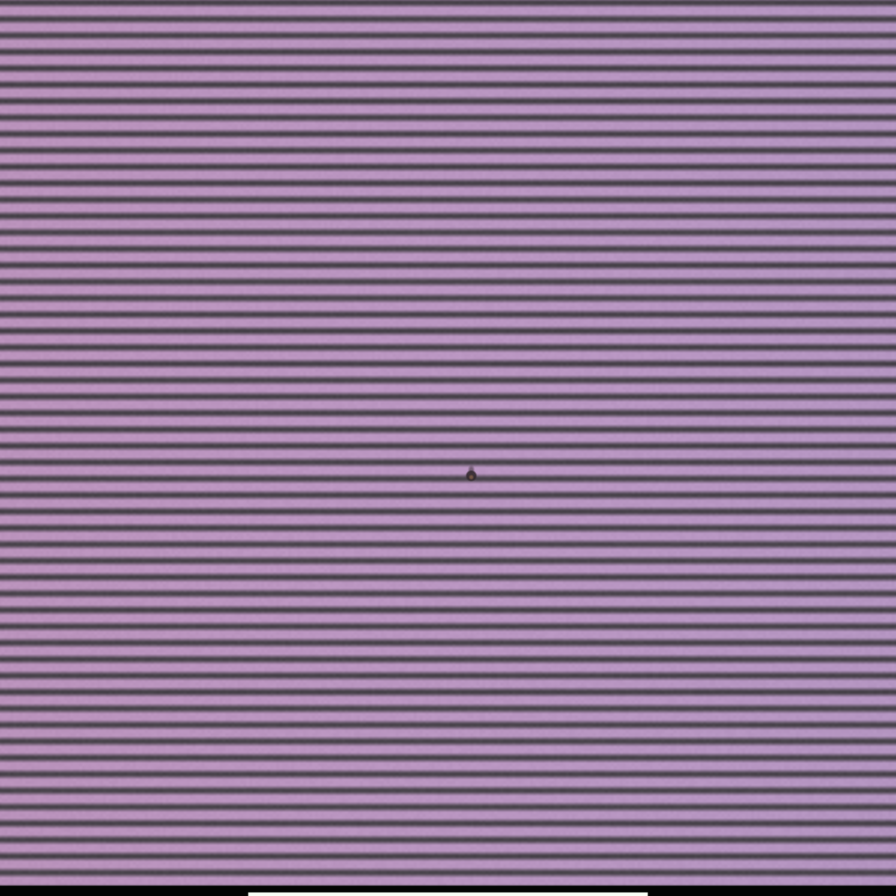
Write a three.js fragment shader that draws this pattern.

```glsl
// Fine horizontal grating: 54 soft dark lines on a lilac ground, with faint grain
// and a pink-to-blue drift. Lines come from a repeated distance profile; one small
// ringed speck sits on a line, and a black strip with a white bar closes the base.

varying vec2 vUv;

const float PERIOD = 0.01832;        // line spacing, in canvas heights
const float FIRST_LINE = 0.0030;     // centre of the top line, below the top edge
const float CORE = 0.01;             // profile ramp, in periods from the line centre
const float SHOULDER = 0.37;
const float SOFT = 0.0012;           // edge softness of the base strip
const float GRAIN_CELLS = 300.0;
const float GRAIN = 0.022;
const float LINE_VARIATION = 0.02;

const vec3 LILAC = vec3(0.732, 0.590, 0.762);
const vec3 LINE = vec3(0.285, 0.262, 0.295);
const vec3 DRIFT = vec3(-0.022, 0.010, 0.022);
const vec3 BLACK = vec3(0.01, 0.02, 0.01);
const vec3 WHITE = vec3(0.97, 1.0, 0.96);

const vec2 SPECK = vec2(0.5260, 0.4690);
const float SPECK_RADIUS = 0.0062;
const vec3 SPECK_RIM = vec3(0.20, 0.16, 0.18);
const vec3 SPECK_HEART = vec3(0.46, 0.34, 0.27);

const float STRIP_TOP = 0.0115;
const float BAR_TOP = 0.0040;
const vec2 BAR_SPAN = vec2(0.277, 0.723);

float hash(vec2 p) {
  return fract(sin(dot(p, vec2(127.1, 311.7))) * 43758.5453);
}

float noise(vec2 p) {
  vec2 i = floor(p);
  vec2 f = fract(p);
  f = f * f * (3.0 - 2.0 * f);
  float low = mix(hash(i), hash(i + vec2(1.0, 0.0)), f.x);
  float high = mix(hash(i + vec2(0.0, 1.0)), hash(i + vec2(1.0, 1.0)), f.x);
  return mix(low, high, f.y);
}

// One soft line per period, each with its own slight tone
vec3 grating(vec2 uv) {
  float row = (1.0 - uv.y - FIRST_LINE) / PERIOD + 0.5;
  float fromLine = abs(fract(row) - 0.5);
  float tone = (hash(vec2(floor(row), 4.0)) - 0.5) * LINE_VARIATION;
  vec3 ground = LILAC + DRIFT * (uv.x - 0.5);
  return mix(LINE + tone, ground, smoothstep(CORE, SHOULDER, fromLine));
}

// Dark dome with a brown heart and a blurred tip above
vec3 addSpeck(vec3 color, vec2 uv) {
  vec2 p = (uv - SPECK) / SPECK_RADIUS;
  float tip = 1.0 - smoothstep(0.2, 1.0, length((p - vec2(0.0, 1.1)) * vec2(1.3, 1.0)));
  float body = 1.0 - smoothstep(0.7, 1.15, length(p));
  float heart = 1.0 - smoothstep(0.1, 0.6, length(p + vec2(0.0, 0.25)));
  color = mix(color, SPECK_RIM, 0.5 * tip);
  color = mix(color, SPECK_RIM, 0.9 * body);
  return mix(color, SPECK_HEART, heart);
}

// Black strip along the base, carrying a centred white bar
vec3 addBase(vec3 color, vec2 uv) {
  float strip = 1.0 - smoothstep(STRIP_TOP - SOFT, STRIP_TOP + SOFT, uv.y);
  float bar = 1.0 - smoothstep(BAR_TOP - SOFT, BAR_TOP + SOFT, uv.y);
  bar *= smoothstep(BAR_SPAN.x - SOFT, BAR_SPAN.x + SOFT, uv.x);
  bar *= 1.0 - smoothstep(BAR_SPAN.y - SOFT, BAR_SPAN.y + SOFT, uv.x);
  return mix(mix(color, BLACK, strip), WHITE, bar);
}

void main() {
  vec3 color = grating(vUv);

  // Fine grain, plus a slight falloff toward the corners
  color += (noise(vUv * GRAIN_CELLS) - 0.5) * GRAIN;
  vec2 centred = vUv - 0.5;
  color *= 1.0 - 0.05 * dot(centred, centred);

  color = addSpeck(color, vUv);
  gl_FragColor = vec4(addBase(color, vUv), 1.0);
}
```
